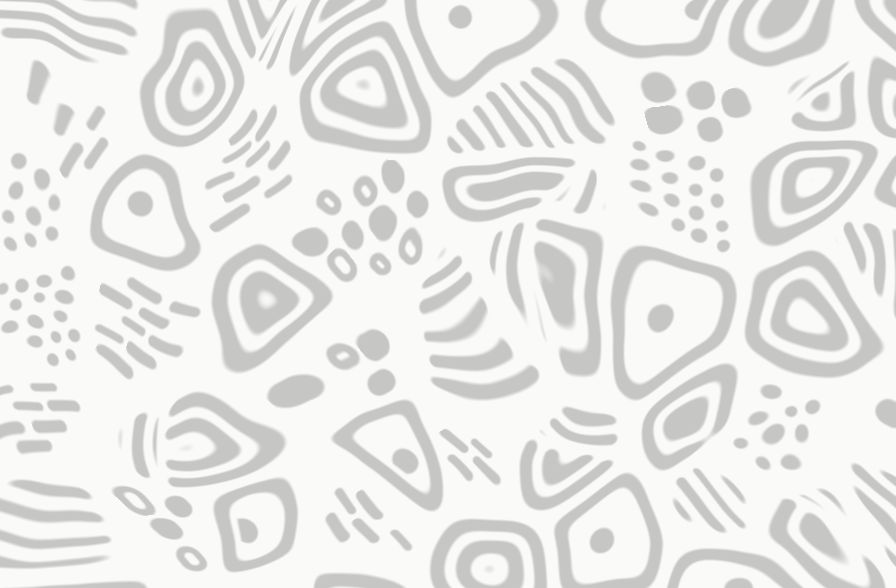
Write a Shadertoy shader that draws this pattern.

```glsl
// Dense hand-drawn doodle in grey on off-white. A warped plane is split into
// rounded Voronoi patches; each patch is filled with one motif: nested outlines,
// an eye, stripes, an arch, a speckled stone, dots, pebbles or dashes.

const vec3 PAPER = vec3(0.98, 0.98, 0.972);
const vec3 INK = vec3(0.775, 0.775, 0.767);
const float PATCHES = 5.5;    // patches along the canvas height
const float JITTER = 0.72;    // irregularity of patch centres
const float MISSING = 0.2;    // share of centres left out, for larger patches
const float ROUNDING = 14.0;  // higher gives sharper patch corners
const float STROKE = 0.057;   // half width of outlines, in patches
const float INSET = 0.117;    // depth of the outermost outline
const float SOFTNESS = 0.003; // half width of edges, in canvas heights

float hash(vec2 p) { return fract(sin(dot(p, vec2(127.1, 311.7))) * 43758.5); }
vec2 hash2(vec2 p) { return vec2(hash(p), hash(p + 31.7)); }

float noise(vec2 p) {
    vec2 i = floor(p), f = fract(p);
    f = f * f * (3.0 - 2.0 * f);
    return mix(mix(hash(i), hash(i + vec2(1, 0)), f.x),
               mix(hash(i + vec2(0, 1)), hash(i + vec2(1, 1)), f.x), f.y);
}

vec2 warp(vec2 p) {
    vec2 bend = vec2(noise(p * 0.6 + 3.0), noise(p * 0.6 + 47.0)) - 0.5;
    vec2 wobble = vec2(noise(p * 2.6 + 9.0), noise(p * 2.6 + 71.0)) - 0.5;
    return p + 0.85 * bend + 0.1 * wobble;
}

// Intersection of two distances with rounded corners
float roundedAnd(float a, float b, float r) {
    vec2 v = vec2(a, b) + r;
    return length(max(v, 0.0)) + min(max(v.x, v.y), 0.0) - r;
}

bool isMissing(vec2 cell) { return hash(cell + 77.3) < MISSING; }
vec2 centreOf(vec2 cell) { return cell + 0.5 + JITTER * (hash2(cell) - 0.5); }

// Smooth depth inside the Voronoi patch that holds p, and the patch centre
float patchDepth(vec2 p, out vec2 site) {
    vec2 base = floor(p);
    float best = 1e3, sum = 1e-9;
    site = base;
    for (int k = 0; k < 25; k++) {
        vec2 cell = base + vec2(k % 5 - 2, k / 5 - 2);
        vec2 s = centreOf(cell);
        float d = distance(s, p);
        if (d < best && !isMissing(cell)) { best = d; site = s; }
    }
    for (int k = 0; k < 25; k++) {
        vec2 cell = base + vec2(k % 5 - 2, k / 5 - 2);
        vec2 s = centreOf(cell), across = s - site;
        float len = length(across);
        if (len < 0.01 || isMissing(cell)) continue;
        sum += exp(-ROUNDING * dot(0.5 * (site + s) - p, across / len));
    }
    return max(-log(sum) / ROUNDING, 0.0);
}

// Staggered rounded grains, kept only where they fit whole in the patch
float grains(vec2 q, vec2 site, mat2 turn, vec2 pitch, vec2 radius, float hollow) {
    float row = floor(q.y / pitch.y);
    float shift = 0.5 * mod(row, 2.0);
    vec2 slot = vec2(floor(q.x / pitch.x - shift), row);
    vec2 rnd = hash2(slot + site);
    vec2 centre = (slot + vec2(shift, 0.0) + 0.5 + 0.2 * (rnd - 0.5)) * pitch;
    vec2 owner;
    float room = patchDepth(site + centre * turn, owner);
    if (distance(owner, site) > 0.01 || room < 0.7 * radius.x + 0.025) return 1.0;
    radius *= mix(0.8, 1.12, rnd.x);
    vec2 v = q - centre;
    float reach = radius.x - radius.y;
    v.x -= clamp(v.x, -reach, reach);
    float d = length(v) - radius.y;
    return rnd.y < hollow ? abs(d + 0.04) - 0.036 : d;
}

// Parallel strokes of varied width and length, slightly bent
float stripes(vec2 q, float depth, vec2 site) {
    float y = q.y + 0.05 * sin(4.0 * q.x + 9.0 * hash(site));
    float id = floor(y / 0.2);
    float width = mix(0.034, 0.062, hash(site + id));
    float inset = 0.07 + 0.08 * hash(site - id);
    return roundedAnd(abs(y - (id + 0.5) * 0.2) - width, inset - depth, width);
}

float outlines(float depth) {
    return abs(mod(depth - INSET + 0.1, 0.2) - 0.1) - STROKE;
}

float motif(vec2 p) {
    vec2 site;
    float depth = patchDepth(p, site);
    float angle = 6.283 * hash(site + 5.1), kind = hash(site + 13.7);
    mat2 turn = mat2(cos(angle), sin(angle), -sin(angle), cos(angle));
    vec2 q = turn * (p - site);
    if (kind < 0.28) return outlines(depth);
    if (kind < 0.42) // eye: one outline around a pupil
        return min(abs(depth - INSET) - STROKE, max(length(q) - 0.12, 0.23 - depth));
    if (kind < 0.60) return stripes(q, depth, site);
    if (kind < 0.73) // arch standing on strokes
        return min(roundedAnd(outlines(depth), -q.y - 0.08, STROKE),
                   roundedAnd(stripes(q, depth, site), q.y + 0.16, 0.03));
    if (kind < 0.78) // stone with pale specks
        return max(0.14 - depth, -grains(q, site, turn, vec2(0.17), vec2(0.035), 0.0));
    if (kind < 0.87) return grains(q, site, turn, vec2(0.24, 0.21), vec2(0.068), 0.0);
    if (kind < 0.95) return grains(q, site, turn, vec2(0.37, 0.31), vec2(0.15, 0.12), 0.4);
    return grains(q, site, turn, vec2(0.42, 0.18), vec2(0.16, 0.048), 0.0);
}

void mainImage(out vec4 fragColor, in vec2 fragCoord) {
    vec2 p = fragCoord / iResolution.y * PATCHES;
    float edge = PATCHES * max(SOFTNESS, 0.7 / iResolution.y);
    float ink = 1.0 - smoothstep(-edge, edge, motif(warp(p + 20.0)));
    fragColor = vec4(mix(PAPER, INK, ink), 1.0);
}
```
